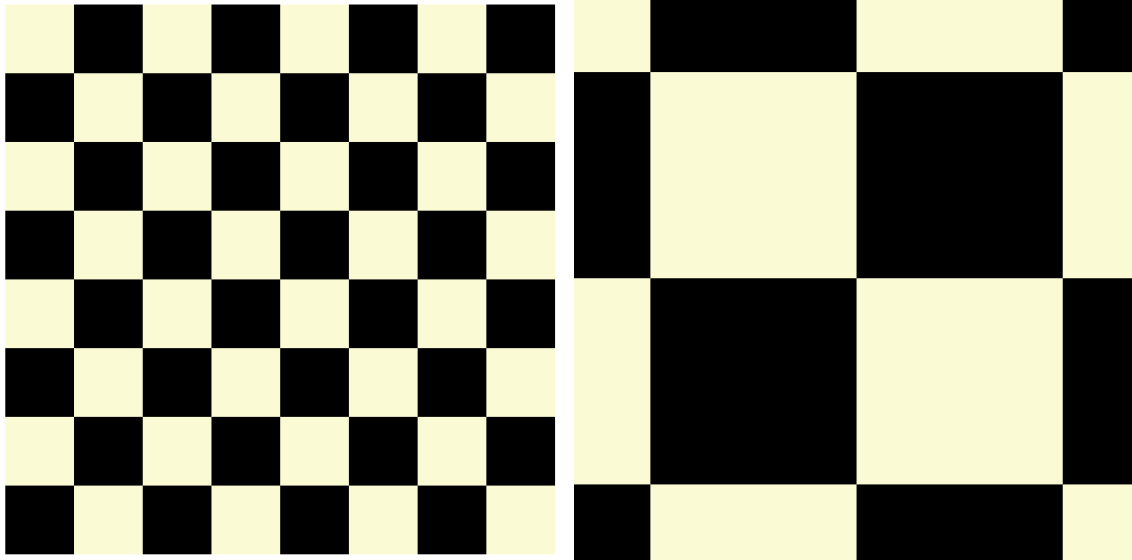
Left: the whole. Right: its middle third, enlarged.
Reproduce this pattern procedurally as a WebGL 1 fragment shader.

```glsl
precision highp float;
// Draws a flat eight by eight checkerboard of black and cream squares on white.

uniform vec2 u_resolution;

// Lengths are fractions of the canvas height.
#define CELLS 8.0
#define CELL_SIZE 0.12272
#define BOARD_CORNER vec2(0.00945, 0.01016)
#define CREAM vec3(0.98, 0.98, 0.83)
#define BLACK vec3(0.0)
#define MARGIN vec3(1.0)

// Square wave on both axes: +1 in even cells, -1 in odd, box filtered at the steps.
vec2 squareWave(vec2 cell, float pixel) {
    vec2 lineDistance = abs(mod(cell - 0.5, 2.0) - 1.0) - 0.5;
    return clamp(-2.0 * lineDistance / pixel, -1.0, 1.0);
}

// Share of the pixel that lies on the board.
float boardCoverage(vec2 cell, float pixel) {
    vec2 inset = 0.5 * CELLS - abs(cell - 0.5 * CELLS);
    vec2 coverage = clamp(inset / pixel + 0.5, 0.0, 1.0);
    return coverage.x * coverage.y;
}

void main() {
    // Position and pixel width measured in cells
    vec2 cell = (gl_FragCoord.xy / u_resolution.y - BOARD_CORNER) / CELL_SIZE;
    float pixel = 1.0 / (u_resolution.y * CELL_SIZE);

    // Keep the outermost squares solid up to the rim
    vec2 inner = clamp(cell, 0.5 * pixel, CELLS - 0.5 * pixel);
    vec2 wave = squareWave(inner, pixel);
    float cream = 0.5 - 0.5 * wave.x * wave.y;

    vec3 board = mix(BLACK, CREAM, cream);
    gl_FragColor = vec4(mix(MARGIN, board, boardCoverage(cell, pixel)), 1.0);
}
```
